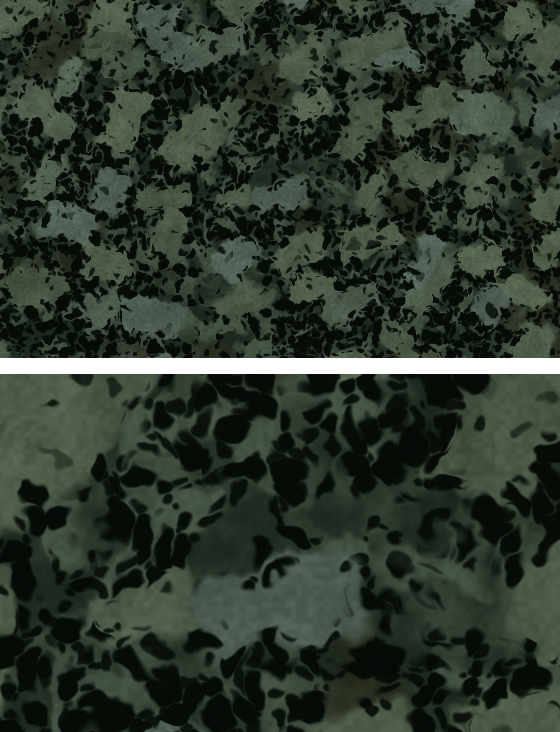
Top: the whole. Bottom: its middle third, enlarged.
Reproduce this texture procedurally as a WebGL 2 fragment shader.

```glsl
#version 300 es
precision highp float;
// Dark green-grey granite: pale feldspar crystals, mottled quartz and black mica flakes.

uniform vec2 u_resolution;
out vec4 fragColor;

// Sizes are fractions of the canvas height
const float CRYSTAL_CELL = 0.17;
const float GRAIN_CELL = 0.045;
const float FLAKE_CELL = 0.027;
const float SPECK_CELL = 0.0135;
const float EDGE_SOFTNESS = 0.005;
const float WARP = 0.026;
const vec3 FELDSPAR_GREEN = vec3(0.315, 0.370, 0.290);
const vec3 FELDSPAR_GREY = vec3(0.320, 0.385, 0.340);
const vec3 QUARTZ_LIGHT = vec3(0.270, 0.330, 0.270);
const vec3 QUARTZ_DARK = vec3(0.110, 0.155, 0.115);
const vec3 BROWN = vec3(0.150, 0.160, 0.105);
const vec3 MICA = vec3(0.014, 0.040, 0.020);

vec3 hash3(vec2 p) {
    vec3 q = fract(p.xyx * vec3(0.1031, 0.1030, 0.0973));
    q += dot(q, q.yxz + 33.33);
    return fract((q.xxy + q.yzz) * q.zyx);
}

float noise(vec2 p) {
    vec2 i = floor(p), f = fract(p);
    f = f * f * (3.0 - 2.0 * f);
    return mix(mix(hash3(i).x, hash3(i + vec2(1, 0)).x, f.x),
               mix(hash3(i + vec2(0, 1)).x, hash3(i + vec2(1, 1)).x, f.x), f.y);
}

float fbm(vec2 p) {
    float sum = 0.0, amp = 0.533;
    for (int i = 0; i < 4; i++) {
        sum += amp * noise(p);
        p = mat2(1.6, 1.2, -1.2, 1.6) * p + 17.3;
        amp *= 0.5;
    }
    return sum;
}

// Nearest tilted rounded block: signed distance, tone, and position along its axes
vec4 crystals(vec2 p) {
    vec2 cell = floor(p / CRYSTAL_CELL);
    vec4 best = vec4(1.0, 0.0, 0.0, 0.0);
    for (int y = -1; y <= 1; y++)
    for (int x = -1; x <= 1; x++) {
        vec2 id = cell + vec2(x, y);
        vec3 place = hash3(id + 40.0), shape = hash3(id + 91.0);
        vec2 q = p - (id + 0.5 + 0.7 * (place.xy - 0.5)) * CRYSTAL_CELL;
        float angle = 0.25 + 2.2 * (place.z - 0.5);
        q = mat2(cos(angle), -sin(angle), sin(angle), cos(angle)) * q;
        vec2 halfSize = vec2(mix(0.055, 0.108, shape.x), mix(0.036, 0.058, shape.y));
        float corner = 0.03;
        vec2 b = abs(q) - halfSize + corner;
        float d = length(max(b, 0.0)) + min(max(b.x, b.y), 0.0) - corner;
        if (d < best.x) best = vec4(d, shape.z, q + id);
    }
    return best;
}

// Soft-edged mosaic of small grains, returning a blended tone
float grains(vec2 p, float size) {
    p /= size;
    float sum = 0.0, weight = 0.0;
    for (int y = -1; y <= 1; y++)
    for (int x = -1; x <= 1; x++) {
        vec2 id = floor(p) + vec2(x, y);
        vec3 h = hash3(id + 7.0);
        vec2 r = p - id - h.xy;
        float w = exp(-14.0 * dot(r, r));
        sum += w * h.z;
        weight += w;
    }
    return sum / max(weight, 1e-6);
}

// Coverage by scattered rounded flakes that appear with the given density
float flakes(vec2 p, float size, float density) {
    vec2 cell = floor(p / size);
    float cover = 0.0;
    for (int y = -1; y <= 1; y++)
    for (int x = -1; x <= 1; x++) {
        vec2 id = cell + vec2(x, y);
        vec3 h = hash3(id + 300.0);
        vec3 k = hash3(id + 511.0);
        vec2 r = p - (id + h.xy) * size;
        r *= mix(vec2(0.8, 1.25), vec2(1.25, 0.8), k.y);
        float d = length(r) - size * mix(0.28, 0.62, k.x);
        float present = smoothstep(-0.04, 0.04, density - h.z);
        cover = max(cover, present * smoothstep(0.5, -0.5, d / EDGE_SOFTNESS));
    }
    return cover;
}

void main() {
    vec2 p = gl_FragCoord.xy / u_resolution.y + 3.0;
    vec2 bend = vec2(fbm(p * 17.0), fbm(p * 17.0 + 53.0)) - 0.5;
    vec2 ripple = vec2(noise(p * 85.0), noise(p * 85.0 + 29.0)) - 0.5;
    vec2 warped = p + 2.0 * WARP * bend + 0.008 * ripple;

    // Quartz groundmass with brown stains
    float tone = 0.7 * grains(warped, GRAIN_CELL) + 0.5 * fbm(p * 32.0) - 0.1;
    vec3 color = mix(QUARTZ_DARK, QUARTZ_LIGHT, smoothstep(0.1, 0.85, tone));
    color = mix(color, BROWN, 0.75 * smoothstep(0.54, 0.70, fbm(p * 8.0 + 71.0)));

    // Feldspar crystals with faint lengthwise streaks
    vec4 crystal = crystals(warped);
    float inside = smoothstep(0.006, -0.008, crystal.x);
    float streak = noise(crystal.zw * vec2(22.0, 130.0)) - 0.5;
    vec3 feldspar = mix(FELDSPAR_GREEN, FELDSPAR_GREY, smoothstep(0.4, 0.8, crystal.y));
    feldspar *= 0.86 + 0.2 * fract(crystal.y * 7.0) + 0.09 * streak + 0.35 * (fbm(p * 24.0 + 11.0) - 0.5);
    color = mix(color, feldspar, inside * 0.94);

    // Mica clusters between crystals, sparse specks within them
    float clump = smoothstep(0.34, 0.64, fbm(p * 6.0 + 5.0));
    float open = smoothstep(-0.024, 0.004, crystal.x);
    float flake = flakes(warped, FLAKE_CELL, mix(0.02, mix(0.16, 0.88, clump), open));
    float speck = flakes(warped + 9.0, SPECK_CELL, mix(0.04, mix(0.12, 0.45, clump), open));
    color = mix(color, MICA, 0.97 * max(flake, 0.92 * speck));

    // Fine surface grain
    color *= 1.0 + 0.16 * (noise(p * 190.0) - 0.5);
    fragColor = vec4(color, 1.0);
}
```
